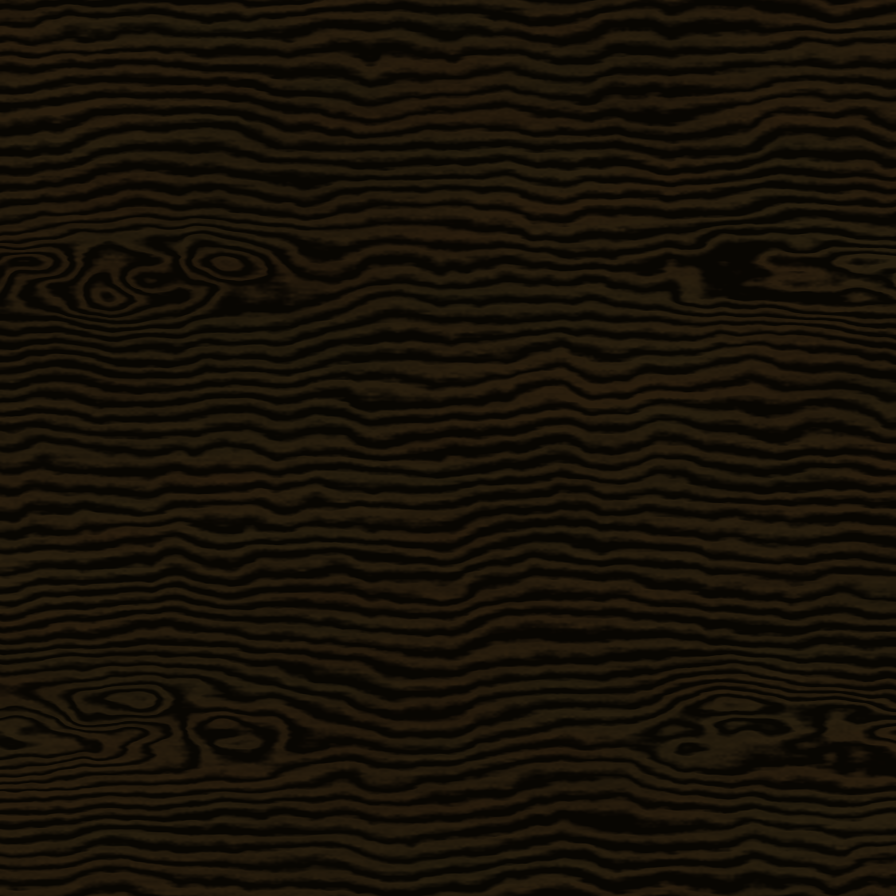
Give the GLSL for this texture, as a Shadertoy shader.

```glsl
const vec3 DARK_GRAIN = vec3(0.032, 0.023, 0.008);
const vec3 LIGHT_GRAIN = vec3(0.158, 0.116, 0.053);
const float RING_COUNT = 50.0;

float hash(vec2 p) {
    vec3 q = fract(vec3(p.xyx) * 0.1031);
    q += dot(q, q.yzx + 33.33);
    return fract((q.x + q.y) * q.z);
}

// Smooth value noise, centred on zero
float noise(vec2 p) {
    vec2 cell = floor(p);
    vec2 f = fract(p);
    f = f * f * (3.0 - 2.0 * f);
    float low = mix(hash(cell), hash(cell + vec2(1, 0)), f.x);
    float high = mix(hash(cell + vec2(0, 1)), hash(cell + vec2(1, 1)), f.x);
    return mix(low, high, f.y) - 0.5;
}

float fbm(vec2 p) {
    float sum = 0.0;
    float weight = 1.0;
    for (int i = 0; i < 3; i++) {
        sum += weight * noise(p);
        p = p * 2.03 + 17.3;
        weight *= 0.45;
    }
    return sum;
}

// Flattens the ring slope around a band so that noise closes it into eyes
float knotShift(vec2 uv, float centerY, float width) {
    float along = abs(fract(uv.x - 0.03 + 0.5) - 0.5);
    along += 0.06 * noise(uv * vec2(3.0, 14.0) + 71.0);
    float mask = 1.0 - smoothstep(0.19, 0.37, along);
    float d = uv.y - centerY + 0.012 * noise(vec2(uv.x * 6.0, centerY * 90.0));
    float core = exp(-d * d / (width * width)) * mask;
    float eyes = 5.5 * fbm(uv * vec2(7.5, 17.0) + 40.0);
    return core * (eyes - RING_COUNT * d);
}

float ringPhase(vec2 uv) {
    float phase = RING_COUNT * uv.y;
    phase += 1.9 * noise(uv * vec2(4.5, 8.0) + 3.0);
    phase += 0.9 * fbm(uv * vec2(16.0, 6.0) + 11.0);
    phase += 0.65 * noise(uv * vec2(12.0, 42.0) + 29.0);
    phase += knotShift(uv, 0.695, 0.054);
    phase += knotShift(uv, 0.187, 0.052);
    return phase;
}

// Asymmetric ring: slow rise, quicker fall
float ringProfile(float phase) {
    float f = fract(phase);
    return min(f / 0.62, (1.0 - f) / 0.38);
}

void mainImage(out vec4 fragColor, in vec2 fragCoord) {
    vec2 uv = fragCoord / iResolution.xy;

    // Ragged fibre edges on the growth rings
    float fibre = noise(uv * vec2(65.0, 300.0));
    float speck = noise(uv * vec2(230.0, 380.0) + 53.0);
    float ring = ringProfile(ringPhase(uv) + 0.16 * fibre + 0.06 * speck);

    // Patches where the dark wood thickens or thins
    float patches = 0.3 * noise(uv * vec2(7.0, 24.0) + 83.0);
    float tone = smoothstep(0.16, 0.80, ring + patches);

    // Fine streaks and pores within the light wood
    float streak = noise(uv * vec2(9.0, 190.0) + 97.0);
    tone *= 0.90 + 0.16 * streak + 0.16 * fibre + 0.14 * speck;
    tone *= 1.0 + 0.2 * noise(uv * vec2(3.0, 9.0) + 61.0);

    vec3 color = mix(DARK_GRAIN, LIGHT_GRAIN, clamp(tone, 0.0, 1.0));
    float hue = noise(uv * vec2(8.0, 30.0) + 19.0);
    color *= 1.0 + 0.08 * hue * vec3(1.0, -0.6, -1.0);
    fragColor = vec4(color, 1.0);
}
```
